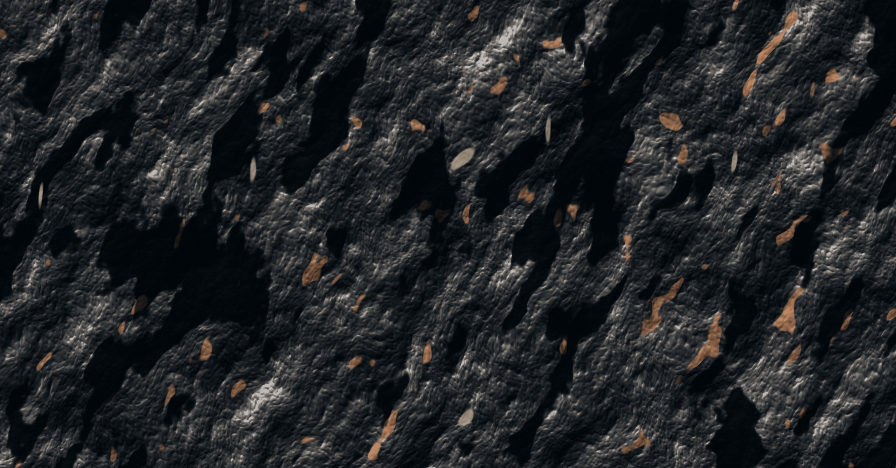
A Shadertoy shader for this texture:

```glsl
const float STREAK_ANGLE = 1.08;      // lean of the ridges, radians
const vec2  LIGHT_STEP = vec2(-0.34, 0.26);
const int   RELIEF_OCTAVES = 5;
const float RELIEF_FREQ = 9.0;
const float RELIEF_GAIN = 1.18;
const float PIT_LEVEL = 0.25;
const float PIT_DEPTH = 1.9;
const float ROCK_TONE = 0.11;         // median brightness
const float TONE_SPREAD = 0.75;       // contrast, in log brightness
const float BLACK_TONE = 0.022;
const float WARM_SHIFT = 0.02;        // blue shadows to warm highlights
const float RUST_LEVEL = 0.49;
const vec3  RUST = vec3(0.64, 0.46, 0.34);
const vec3  CHIP = vec3(0.66, 0.60, 0.53);
const float CHIP_CELLS = 8.0;
const float CHIP_CHANCE = 0.035;

vec2 hash2(vec2 p) {
    vec3 h = fract(p.xyx * vec3(0.1031, 0.1030, 0.0973));
    h += dot(h, h.yzx + 33.33);
    return fract((h.xx + h.yz) * h.zy);
}

vec2 gradient(vec2 cell) {
    float angle = 6.28318 * hash2(cell + 200.0).x;
    return vec2(cos(angle), sin(angle));
}

// Gradient noise, zero mean
float noise(vec2 p) {
    vec2 i = floor(p), f = p - i;
    vec2 u = f * f * f * (f * (f * 6.0 - 15.0) + 10.0);
    vec2 e = vec2(0.0, 1.0);
    float low = mix(dot(gradient(i), f), dot(gradient(i + e.yx), f - e.yx), u.x);
    float high = mix(dot(gradient(i + e), f - e), dot(gradient(i + 1.0), f - 1.0), u.x);
    return mix(low, high, u.y);
}

// Flat tops with steep hollows
float crag(vec2 p) {
    float n = noise(p);
    return n - 0.7 * abs(n);
}

// Sum of lit slopes; finer octaves are less stretched
float litRelief(vec2 q) {
    float sum = 0.0, freq = RELIEF_FREQ;
    for (int i = 0; i < RELIEF_OCTAVES; i++) {
        float stretch = mix(0.36, 0.85, float(i) / float(RELIEF_OCTAVES - 1));
        vec2 s = q * freq * vec2(1.0, stretch) + float(i) * 17.3;
        sum += crag(s) - crag(s + LIGHT_STEP);
        freq *= 2.0;
    }
    return sum * RELIEF_GAIN;
}

// Elongated hollows gathered into long dark clefts
float pitMask(vec2 q) {
    float n = noise(q * vec2(13.0, 4.5) + 5.0)
            + 0.45 * noise(q * vec2(27.0, 11.0) + 31.0)
            + 0.75 * noise(q * vec2(3.2, 1.4) + 12.0)
            + 0.15 * noise(q * vec2(70.0, 45.0));
    return smoothstep(PIT_LEVEL - 0.06, PIT_LEVEL + 0.06, n);
}

float rustMask(vec2 q, float x) {
    float n = noise(q * vec2(17.0, 8.0) + 71.0)
            + 0.45 * noise(q * vec2(44.0, 26.0) + 9.0)
            + 0.06 * (x - 0.95);
    return smoothstep(RUST_LEVEL - 0.04, RUST_LEVEL + 0.05, n);
}

// Sparse pale slivers, one at most per cell
float chipMask(vec2 q, float pixel) {
    vec2 cell = floor(q * CHIP_CELLS);
    vec2 rnd = hash2(cell + 340.0);
    vec2 d = (fract(q * CHIP_CELLS) - 0.5) / CHIP_CELLS;
    float turn = rnd.y - 0.5;
    d = mat2(cos(turn), sin(turn), -sin(turn), cos(turn)) * d;
    vec2 size = vec2(mix(0.005, 0.013, rnd.y), 0.026);
    float edge = (length(d / size) - 1.0) * size.x;
    return step(rnd.x, CHIP_CHANCE) * (1.0 - smoothstep(-pixel, pixel, edge));
}

void mainImage(out vec4 fragColor, in vec2 fragCoord) {
    vec2 p = fragCoord / iResolution.y;
    float c = cos(STREAK_ANGLE), s = sin(STREAK_ANGLE);
    vec2 q = vec2(p.x * s - p.y * c, p.x * c + p.y * s);

    // Bend the grain of the rock
    q += 0.035 * vec2(noise(p * 4.0 + 3.0), noise(p * 4.0 + 43.0));
    q += 0.012 * vec2(noise(p * 15.0 + 8.0), noise(p * 15.0 + 63.0));

    // Light and shadow
    float pit = pitMask(q);
    float relief = litRelief(q);
    float patches = 1.3 * noise(q * vec2(9.0, 6.0) + 90.0);
    float level = 0.4 + (relief + patches) * (1.0 - 0.65 * pit) - PIT_DEPTH * pit;
    float tone = max(ROCK_TONE * exp(TONE_SPREAD * level) - 0.008, BLACK_TONE);
    tone = min(tone, 0.72);

    // Cool rock, rust stains and pale chips
    float warmth = mix(-WARM_SHIFT, WARM_SHIFT, smoothstep(0.05, 0.5, tone));
    vec3 color = tone + warmth * vec3(1.0, 0.0, -1.0);
    float shade = clamp(0.78 + 0.25 * relief, 0.3, 1.15);
    color = mix(color, RUST * shade, rustMask(q, p.x) * (1.0 - 0.8 * pit));
    color = mix(color, CHIP * (0.9 + 0.08 * relief), chipMask(q, 1.0 / iResolution.y));

    fragColor = vec4(clamp(color, 0.0, 1.0), 1.0);
}
```
